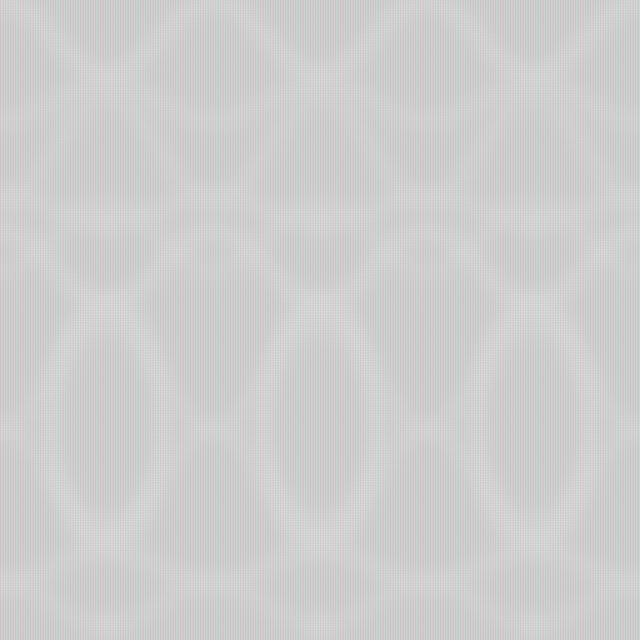
Write a three.js fragment shader that draws this pattern.

```glsl
// A pale weave of hair-thin pink and mint columns, crossed by fine rows.
// Soft wavy ribbons and oval rings, three across, lighten the weave and
// break its columns into dashes, like the moire of two sheer fabrics.
varying vec2 vUv;

const float PI = 3.14159265;

float softBand(float dist, float width) {
  return exp(-dist * dist / (width * width));
}

// Ribbon along a cosine wave; dividing by its slope keeps the width even.
float ribbon(vec2 p, float middle, float swing) {
  float phase = 6.0 * PI * (p.x - 1.0 / 6.0);
  float slope = 6.0 * PI * swing * sin(phase);
  float dist = (p.y - middle - swing * cos(phase)) / sqrt(1.0 + slope * slope);
  return softBand(dist, 0.020);
}

// Upright oval ring, one in each third of the width.
float ovalRing(vec2 p) {
  vec2 q = vec2((fract(p.x * 3.0) - 0.5) / 3.0, p.y - 0.336);
  float r = length(q / vec2(0.087, 0.168));
  return softBand((r - 1.0) * 0.1, 0.020);
}

// Small bright knot where ribbons meet, under the middle of each third.
float knot(vec2 p, float height) {
  vec2 q = vec2((fract(p.x * 3.0) - 0.5) / 3.0, p.y - height);
  return softBand(length(q), 0.022);
}

float ribbonGlow(vec2 p) {
  // Upper lattice of shallow waves
  float sum = 0.7 * ribbon(p, 0.941, -0.055) + 0.5 * ribbon(p, 0.841, 0.029);
  sum += 0.4 * ribbon(p, 0.766, 0.078) + 0.5 * ribbon(p, 0.674, -0.020);
  sum += 0.7 * ribbon(p, 0.583, -0.055) + 0.4 * ribbon(p, 0.629, 0.052);
  // Ovals and the arches that link them
  sum += 0.8 * ovalRing(p);
  sum += 0.4 * ribbon(p, 0.427, 0.098) + 0.4 * ribbon(p, 0.245, -0.085);
  // Lower edge and knots
  sum += 0.5 * ribbon(p, 0.115, 0.026) + 0.4 * ribbon(p, 0.056, -0.033);
  sum += 0.6 * knot(p, 0.648) + 0.6 * knot(p, 0.023);
  return 1.0 - exp(-0.9 * sum);
}

void main() {
  float glow = ribbonGlow(vUv);

  // Fine threads: 256 column pairs, a slower tint, and 256 row pairs
  float column = sin(512.0 * PI * vUv.x);
  float tint = sin(256.0 * PI * vUv.x);
  float row = sin(512.0 * PI * vUv.y);

  vec3 pink = vec3(0.85, 0.75, 0.77);
  vec3 mint = vec3(0.77, 0.87, 0.85);
  float contrast = mix(1.02, 0.85, glow);
  vec3 color = mix(mint, pink, 0.5 + 0.5 * contrast * column);
  color += vec3(0.006, 0.001, -0.010) * tint;

  // Ribbons brighten the cloth and bring out its rows
  color += 0.042 * glow - 0.012;
  color += row * mix(0.002, 0.022, glow);

  gl_FragColor = vec4(clamp(color, 0.0, 1.0), 1.0);
}
```
